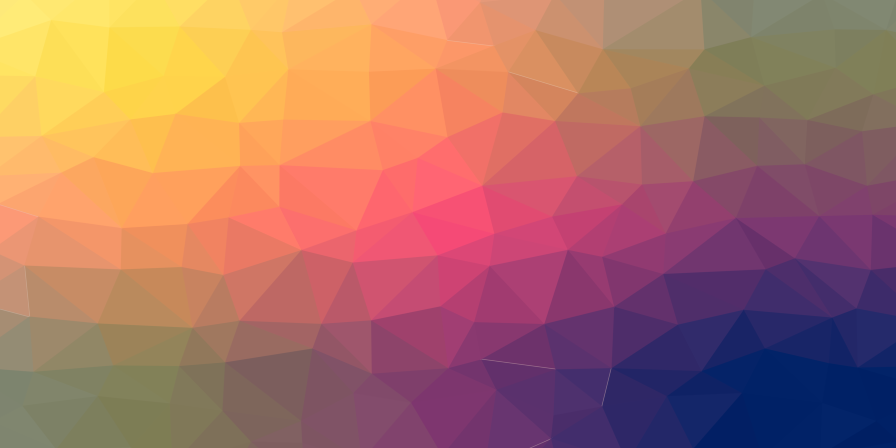
Reproduce this background procedurally as a WebGL 2 fragment shader.

```glsl
#version 300 es
precision highp float;
// Low-poly mesh of flat triangles, blending yellow through pink to navy.

uniform vec2 u_resolution;
out vec4 outColor;

float hash(vec2 p) {
  return fract(sin(dot(p, vec2(127.1, 311.7))) * 43758.5453);
}

float cross2(vec2 a, vec2 b) {
  return a.x * b.y - a.y * b.x;
}

// Signed distance to the line a-b, positive on its left
float side(vec2 p, vec2 a, vec2 b) {
  return cross2(normalize(b - a), p - a);
}

// Jittered grid vertex; the canvas spans 2 by 1 units
vec2 vertex(vec2 id) {
  vec2 jitter = vec2(hash(id), hash(id + 37.3)) - 0.5;
  return vec2(0.10, 0.094) + vec2(0.143, 0.104) * (id + 0.7 * jitter);
}

vec3 ramp(float t) {
  vec3 pink = vec3(1.0, 0.30, 0.47);
  vec3 color = mix(vec3(1.0, 0.92, 0.48), vec3(1.0, 0.86, 0.27), smoothstep(0.0, 0.18, t));
  color = mix(color, pink, clamp((t - 0.18) / 0.32, 0.0, 1.0));
  return mix(color, vec3(0.0, 0.13, 0.40), clamp((t - 0.5) / 0.33, 0.0, 1.0));
}

// Accumulates one flat triangle, weighted by its smooth coverage
void addFacet(vec2 p, vec2 a, vec2 b, vec2 c, float pixel, inout vec4 sum) {
  float rim = side(p, a, b);
  float inside = min(rim, min(side(p, b, c), side(p, c, a)));
  float coverage = smoothstep(-0.7 * pixel, 0.7 * pixel, inside);
  if (coverage <= 0.0) return;

  // Average of a horizontal and a vertical ramp at the centroid
  vec2 center = (a + b + c) / 3.0;
  vec3 color = 0.5 * (ramp(center.x * 0.5) + ramp(1.0 - center.y));
  color += 0.025 * (hash(center) - 0.5);

  // A few facets show a faint light seam on one edge
  float seam = step(0.97, hash(center + 5.0)) * (1.0 - smoothstep(0.0, 0.003, abs(rim)));
  color = mix(color, vec3(0.9, 0.8, 0.75), 0.4 * seam);
  sum += vec4(color, 1.0) * coverage;
}

void main() {
  vec2 p = gl_FragCoord.xy / u_resolution * vec2(2.0, 1.0);
  float pixel = 1.0 / u_resolution.y;
  vec2 cell = floor((p - vec2(0.10, 0.094)) / vec2(0.143, 0.104));
  vec4 sum = vec4(0.0);

  for (int j = -1; j <= 1; j++) {
    for (int i = -1; i <= 1; i++) {
      vec2 id = cell + vec2(i, j);
      vec2 a = vertex(id);
      vec2 b = vertex(id + vec2(1.0, 0.0));
      vec2 c = vertex(id + vec2(1.0, 1.0));
      vec2 d = vertex(id + vec2(0.0, 1.0));

      // Delaunay diagonal: sign of the sine of the angles at b and d
      float sine = cross2(c - b, a - b) * dot(a - d, c - d)
                 + dot(c - b, a - b) * cross2(a - d, c - d);
      if (sine > 0.0) {
        addFacet(p, a, b, c, pixel, sum);
        addFacet(p, c, d, a, pixel, sum);
      } else {
        addFacet(p, b, c, d, pixel, sum);
        addFacet(p, d, a, b, pixel, sum);
      }
    }
  }
  outColor = vec4(sum.rgb / max(sum.a, 0.001), 1.0);
}
```
